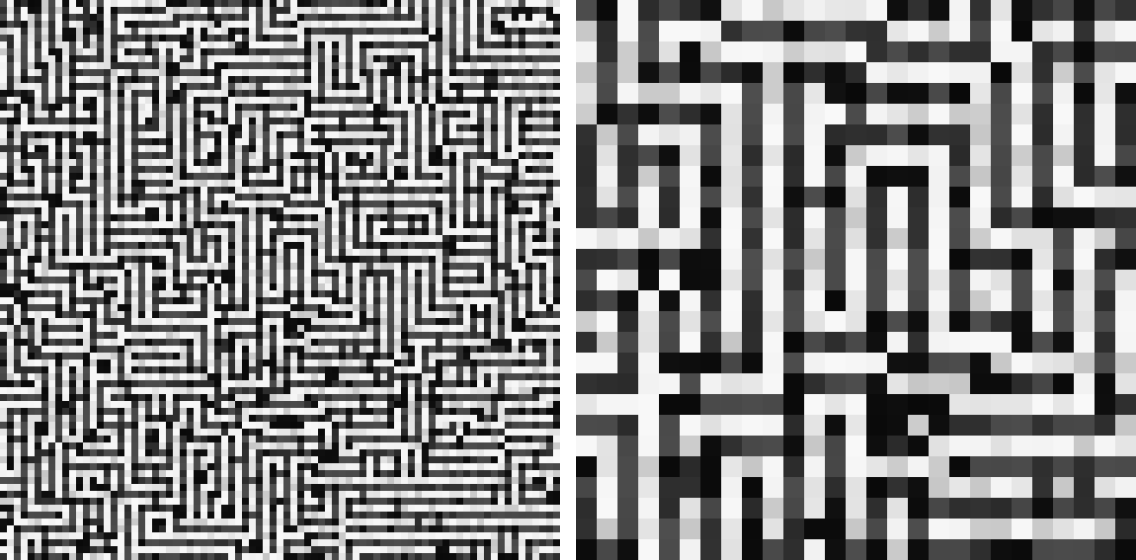
Left: the whole. Right: its middle third, enlarged.
Write a Shadertoy shader that draws this pattern.

```glsl
// Draws a monochrome labyrinth of one-cell-wide dark and light stripes on a square grid.

#define CELLS 81.0        // cells along the canvas height
#define STEPS 14          // relaxation half-steps (at most 14 fit the window)
#define ROUGH_STEPS 6     // half-steps in which undecided cells may flip
#define BLACK 0.05
#define CHARCOAL 0.18
#define GREY 0.29
#define SILVER 0.79
#define PALE 0.89
#define WHITE 0.96
#define JITTER 0.03       // brightness variation from cell to cell

const int SIZE = 32;      // the window is 32 rows of 32 bits
const int CENTER = 15;

uint rows[SIZE];          // one bit per cell, 1 = dark
uint noise[SIZE];

uint hash(ivec2 p, uint seed) {
    uint h = uint(p.x) * 40503u + uint(p.y) * 60493u + seed * 28657u;
    h ^= h >> 16; h *= 0x7feb352du;
    h ^= h >> 15; h *= 0x846ca68bu;
    return h ^ (h >> 16);
}

float hash01(ivec2 p, uint seed) {
    return float(hash(p, seed) >> 8) / 16777216.0;
}

// Random bits repeated in groups of four
uint blockBits(ivec2 p, uint seed) {
    return (hash(p, seed) & (~0u / 15u)) * 15u;
}

// Starting stripes: each checkerboard half has its own random block domains
uint stripeWord(int column, int y) {
    uint a = blockBits(ivec2(column, y >> 2), 1u);
    uint b = blockBits(ivec2(column, (y + 2) >> 2), 2u);
    b = (b << 2) | (b >> 30);
    bool odd = (y & 1) == 1;
    uint checker = odd ? ~(~0u / 3u) : ~0u / 3u;
    uint word = (a & checker) | (b & ~checker);
    return odd ? ~word : word;
}

// Cuts 32 bits out of two neighbouring words
uint joinWords(uint low, uint high, int shift) {
    return (low >> shift) | ((high << 1) << (31 - shift));
}

void fillWindow(ivec2 origin) {
    int column = origin.x >> 5, shift = origin.x & 31;
    for (int i = 0; i < SIZE; i++) {
        int y = origin.y + i;
        rows[i] = joinWords(stripeWord(column, y), stripeWord(column + 1, y), shift);
        noise[i] = joinWords(hash(ivec2(column, y), 3u), hash(ivec2(column + 1, y), 3u), shift);
    }
}

// Each cell opposes the majority of its diagonal neighbours, on alternating rows
void relax(ivec2 origin) {
    for (int k = 0; k < STEPS; k++) {
        for (int i = k + 1; i < SIZE - 1 - k; i++) {
            if (((origin.y + i + k) & 1) == 1) continue;
            uint a = rows[i - 1] << 1, b = rows[i - 1] >> 1;
            uint c = rows[i + 1] << 1, d = rows[i + 1] >> 1;
            uint most = (a & b & (c | d)) | (c & d & (a | b));
            uint few = ~((a & b) | (c & d) | ((a | b) & (c | d)));
            uint undecided = ~(most | few);
            uint flips = k < ROUGH_STEPS ? undecided & (noise[i] >> k) : 0u;
            rows[i] = ((rows[i] & ~most) | few) ^ flips;
        }
    }
}

// Scattered dark cells that bridge two dark lines
void addBridges() {
    for (int i = CENTER - 1; i <= CENTER + 2; i++)
        rows[i] |= noise[i] & (noise[i - 3] >> 5) & (noise[i + 3] << 4) & noise[i - 5];
}

bool isDark(int x, int y) {
    return ((rows[y] >> x) & 1u) == 1u;
}

// Straight runs are softer, ends and junctions are darker
float cellShade(ivec2 origin, int x, int y) {
    bool own = isDark(x, y);
    bool left = isDark(x - 1, y) == own, right = isDark(x + 1, y) == own;
    bool down = isDark(x, y - 1) == own, up = isDark(x, y + 1) == own;
    bool isStraight = (left && right && !up && !down) || (up && down && !left && !right);
    ivec2 cell = origin + ivec2(x, y);
    float pick = hash01(cell, 4u);
    float shade;
    if (!own) shade = pick < 0.51 ? WHITE : pick < 0.85 ? PALE : SILVER;
    else if (isStraight) shade = pick < 0.62 ? GREY : pick < 0.94 ? CHARCOAL : BLACK;
    else shade = pick < 0.72 ? BLACK : CHARCOAL;
    return shade + JITTER * (hash01(cell, 5u) - 0.5);
}

void mainImage(out vec4 fragColor, in vec2 fragCoord) {
    float pixel = CELLS / iResolution.y;
    vec2 p = fragCoord * pixel - 0.5;
    ivec2 origin = ivec2(floor(p)) - CENTER;
    fillWindow(origin);
    relax(origin);
    addBridges();

    // Blend the four nearest cells over one pixel at their borders
    vec2 t = clamp((fract(p) - 0.5) / pixel + 0.5, 0.0, 1.0);
    float lower = mix(cellShade(origin, CENTER, CENTER), cellShade(origin, CENTER + 1, CENTER), t.x);
    float upper = mix(cellShade(origin, CENTER, CENTER + 1), cellShade(origin, CENTER + 1, CENTER + 1), t.x);
    fragColor = vec4(vec3(mix(lower, upper, t.y)), 1.0);
}
```
